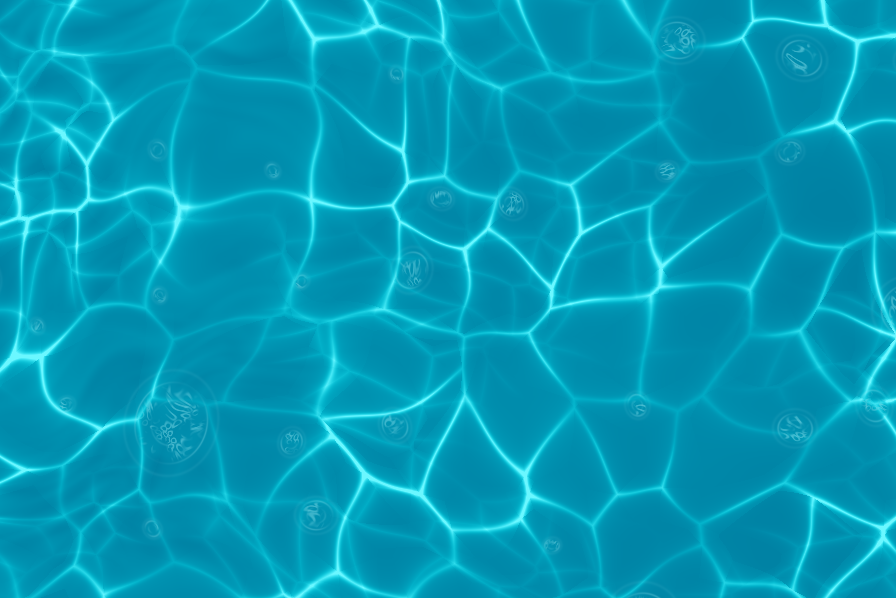
Write a WebGL 1 fragment shader that draws this texture.

```glsl
precision highp float;
// Sunlit turquoise pool water: a net of caustic light with drifting foam bubbles.

#define NET_SCALE 6.6        // large caustic cells per canvas height
#define FINE_SCALE 10.5      // small caustic cells per canvas height
#define WARP 0.026           // bending of the light lines
#define DEPTH_TONE 0.525     // green level of unlit water
#define CORE_GAIN 0.27       // brightness of line cores
#define GLOW_GAIN 0.10       // brightness of the halo around lines
#define FINE_GAIN 0.12       // brightness of the small net
#define BUBBLE_GRID 5.0      // bubble cells per canvas height
#define BUBBLE_SHARE 0.62    // part of those cells holding a bubble
#define FOAM_SCALE 62.0      // foam cells per canvas height

uniform vec2 u_resolution;

vec2 hash2(vec2 p) {
  p = vec2(dot(p, vec2(127.1, 311.7)), dot(p, vec2(269.5, 183.3)));
  return fract(sin(p) * 43758.54);
}

mat2 turn(float a) {
  return mat2(cos(a), sin(a), -sin(a), cos(a));
}

// Layered sines, roughly -1 to 1.
float swell(vec2 p) {
  float sum = 0.0, amp = 0.5;
  for (int i = 0; i < 5; i++) {
    sum += amp * sin(p.x + 1.2 * sin(p.y * 0.8 + float(i)));
    p = turn(2.4) * p * 1.45 + 1.7;
    amp *= 0.72;
  }
  return sum;
}

// Offset that bends straight cell borders into flowing curves.
vec2 ripple(vec2 p) {
  vec2 offset = vec2(0.0);
  float freq = 6.0, amp = 1.0;
  for (int i = 0; i < 4; i++) {
    vec2 q = turn(float(i) * 1.1) * (p + offset * 0.03) * freq + float(i) * 2.3;
    offset += amp * vec2(sin(q.y), cos(q.x + 0.7));
    freq *= 1.75;
    amp *= 0.6;
  }
  return offset;
}

// Cellular noise: x = distance to border, y = distance to junction, z = to centre.
vec3 cells(vec2 p) {
  vec2 id = floor(p), f = fract(p);
  vec2 near1 = vec2(4.0), near2 = vec2(4.0);
  float d1 = 8.0, d2 = 8.0, d3 = 8.0;
  for (int j = -1; j <= 1; j++) {
    for (int i = -1; i <= 1; i++) {
      vec2 g = vec2(float(i), float(j));
      vec2 r = g + 0.06 + 0.88 * hash2(id + g) - f;
      float d = length(r);
      if (d < d1) {
        d3 = d2; d2 = d1; d1 = d;
        near2 = near1; near1 = r;
      } else if (d < d2) {
        d3 = d2; d2 = d;
        near2 = r;
      } else if (d < d3) {
        d3 = d;
      }
    }
  }
  float border = (d2 * d2 - d1 * d1) / (2.0 * max(length(near2 - near1), 0.01));
  return vec3(border, d3 - d1, d1);
}

// Green level of the water with its caustic net; calm is 1 on the quiet side.
float water(vec2 p, float calm) {
  vec2 bent = p + ripple(p) * WARP * mix(1.5, 1.0, calm);
  vec3 net = cells(bent * NET_SCALE + 3.0);
  vec3 fine = cells((turn(0.25) * bent) * FINE_SCALE * vec2(0.8, 1.15) + 17.0);
  float d = net.x / NET_SCALE, dFine = fine.x / FINE_SCALE;
  float focus = 0.2 + 0.95 * smoothstep(-0.7, 0.7, swell(p * 8.0 + 2.0));
  float fineFocus = smoothstep(-0.5, 0.8, swell(p * 7.0 + 9.0)) * mix(1.25, 0.6, calm);
  float width = 0.0035 + 0.0025 * exp(-net.y * 4.0);

  float tone = DEPTH_TONE + 0.024 * swell(p * 5.0 + 5.0);
  tone += CORE_GAIN * focus * exp(-pow(d / width, 1.5));
  tone += GLOW_GAIN * (0.4 + 0.6 * focus) * exp(-d / 0.017);
  tone += FINE_GAIN * fineFocus * (exp(-dFine / 0.006) + 0.4 * exp(-dFine / 0.02));
  tone += 0.13 * focus * exp(-net.y * 9.0);
  // Sheen of wind ripples on the rough side.
  float sheen = swell(vec2(p.x * 13.0, p.y * 34.0) + 3.0 * ripple(p));
  return tone + (1.0 - calm) * (0.012 + 0.03 * sheen);
}

// Scattered bubbles: x = bright rims and foam, y = body of the bubble.
vec2 bubbles(vec2 p, float pixel) {
  vec2 id = floor(p * BUBBLE_GRID), total = vec2(0.0);
  vec3 foam = cells(p * FOAM_SCALE + 0.7 * ripple(p * 6.0));
  float lace = 1.0 - smoothstep(0.03, 0.13 + pixel * FOAM_SCALE * 0.5, abs(foam.z - 0.36));
  lace *= smoothstep(-0.5, 0.5, swell(p * 90.0));
  float soft = max(0.0017, pixel);
  for (int j = -1; j <= 1; j++) {
    for (int i = -1; i <= 1; i++) {
      vec2 cell = id + vec2(float(i), float(j));
      vec2 rnd = hash2(cell + 41.0), kind = hash2(cell + 87.0);
      vec2 q = p - (cell + 0.25 + 0.5 * rnd) / BUBBLE_GRID;
      float radius = 0.010 + 0.055 * pow(kind.y, 2.6);
      float angle = atan(q.y, q.x);
      float dist = length(q) * (1.0 + 0.07 * sin(2.0 * angle + rnd.x * 6.0));
      float here = step(kind.x, BUBBLE_SHARE);
      float body = 1.0 - smoothstep(radius * 0.75, radius, dist);
      float arc = 0.55 + 0.45 * sin(angle * 2.0 + rnd.y * 6.0);
      float rim = arc * exp(-pow((dist - radius) / soft, 2.0));
      rim += 0.6 * (1.0 - arc) * exp(-pow((dist - radius * 0.55) / soft, 2.0));
      rim += 0.25 * exp(-pow((dist - radius * 1.3) / (soft * 1.5), 2.0));
      total += here * vec2(0.6 * rim + 0.85 * lace * body, body);
    }
  }
  return total;
}

// Turquoise ramp driven by the green level; red joins only in the highlights.
vec3 poolColor(float green) {
  float hot = max(green - 0.64, 0.0) / 0.21;
  return vec3(0.17 * hot * hot, green, 0.235 + 0.8 * green);
}

void main() {
  vec2 p = gl_FragCoord.xy / u_resolution.y;
  float calm = smoothstep(0.1, 1.0, p.x + 0.35 * (0.5 - p.y));
  vec2 bubble = bubbles(p, 1.0 / u_resolution.y);
  float tone = mix(water(p, calm), 0.58, 0.45 * min(bubble.y, 1.0));
  vec3 color = poolColor(clamp(tone, 0.47, 0.97));
  color = mix(color, vec3(0.50, 0.86, 0.91), 0.55 * min(bubble.x, 1.0));
  gl_FragColor = vec4(clamp(color, 0.0, 1.0), 1.0);
}
```
